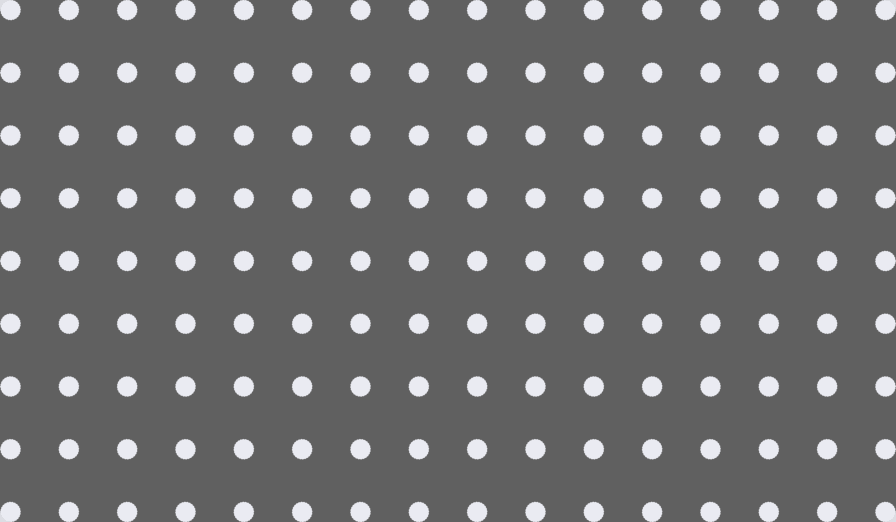
A Shadertoy shader for this pattern:

```glsl
const vec3 GROUND = vec3(0.378, 0.378, 0.378);
const vec3 DOT = vec3(0.918, 0.922, 0.948);

// Coverage of a signed distance, softened over about one pixel
float coverage(float dist, float pixel) {
    return 1.0 - smoothstep(-0.8 * pixel, 0.8 * pixel, dist);
}

// Offset from the nearest point of a centred, finite grid
vec2 gridOffset(vec2 p, vec2 spacing, vec2 count) {
    vec2 last = count - 1.0;
    vec2 index = clamp(round(p / spacing + 0.5 * last), vec2(0.0), last);
    return p - (index - 0.5 * last) * spacing;
}

// Disc with a finely serrated rim
float serratedDisc(vec2 p, float radius, float teeth, float depth) {
    float angle = atan(p.y, p.x + 1e-6);
    return length(p) - radius - depth * sin(teeth * angle);
}

// Thin stems joining the outermost dots to the border
float borderStems(vec2 cell, vec2 beyond, float halfWidth) {
    float sideStem = max(abs(cell.y) - halfWidth, -beyond.x);
    float endStem = max(abs(cell.x) - halfWidth, -beyond.y);
    return min(sideStem, endStem);
}

void mainImage(out vec4 fragColor, in vec2 fragCoord) {
    float pixel = 1.0 / iResolution.y;
    vec2 p = (fragCoord - 0.5 * iResolution.xy) * pixel;

    // Grid layout, in canvas heights
    vec2 count = vec2(16.0, 9.0);
    float aspect = iResolution.x * pixel;
    vec2 spacing = vec2(0.0651 * aspect, 0.1202);
    vec2 cell = gridOffset(p, spacing, count);
    vec2 beyond = abs(p) - 0.5 * (count - 1.0) * spacing;

    // Dots and their border details
    float dots = coverage(serratedDisc(cell, 0.0193, 24.0, 0.0003), pixel);
    float stems = coverage(borderStems(cell, beyond, 0.002), pixel);
    float corners = coverage(max(-beyond.x, -beyond.y), pixel);

    float light = max(dots, max(0.85 * stems, 0.9 * corners));
    fragColor = vec4(mix(GROUND, DOT, light), 1.0);
}
```
